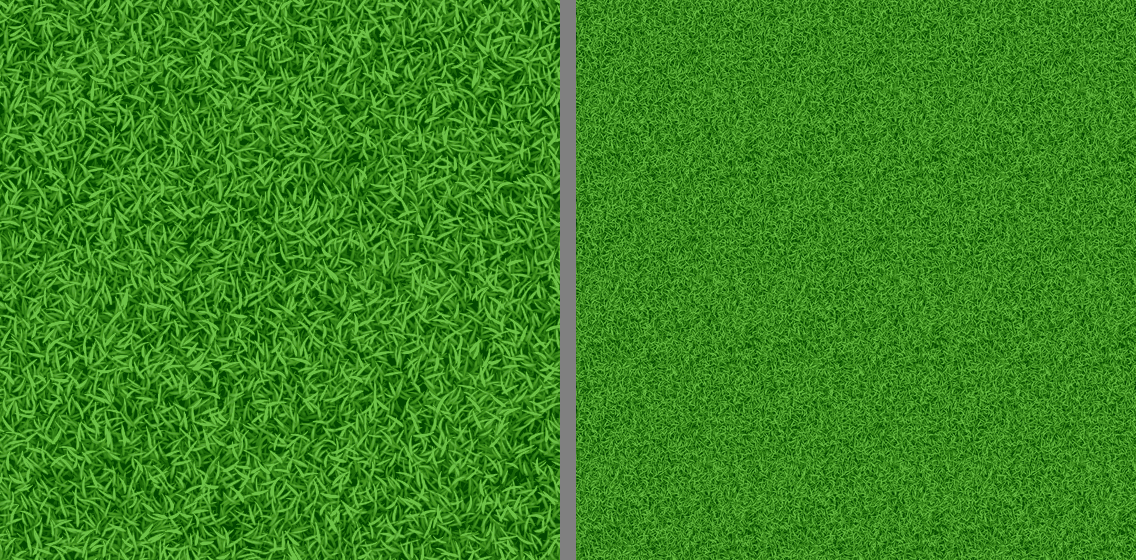
Left, the tile; right, the same tile 3 across and 3 down.
Write a Shadertoy shader that draws this texture.

```glsl
// A seamless lawn of short, curved, overlapping blades of grass.

const float CELLS = 32.0;   // grid cells per side, one blade per cell and layer
const int LAYERS = 17;

// Three random values in 0..1 from three whole numbers
vec3 hash3(vec3 key) {
    uvec3 v = uvec3(ivec3(key)) * 1664525u + 1013904223u;
    v.x += v.y * v.z; v.y += v.z * v.x; v.z += v.x * v.y;
    v ^= v >> 16u;
    v.x += v.y * v.z; v.y += v.z * v.x; v.z += v.x * v.y;
    return vec3(v >> 8u) / 16777216.0;
}

// Smooth noise in 0..1 that wraps after a whole number of periods
float clumpNoise(vec2 uv, float periods) {
    vec2 p = uv * periods;
    vec2 a = mod(floor(p), periods);
    vec2 b = mod(a + 1.0, periods);
    vec2 f = smoothstep(0.0, 1.0, fract(p));
    float low = mix(hash3(vec3(a, 300.0)).x, hash3(vec3(b.x, a.y, 300.0)).x, f.x);
    float high = mix(hash3(vec3(a.x, b.y, 300.0)).x, hash3(vec3(b, 300.0)).x, f.x);
    return mix(low, high, f.y);
}

// Greens from deep shade (0) to sunlit tips (1)
vec3 grassColor(float tone) {
    vec3 color = vec3(0.01, 0.28, 0.00);
    color = mix(color, vec3(0.11, 0.40, 0.03), smoothstep(0.04, 0.22, tone));
    color = mix(color, vec3(0.20, 0.51, 0.09), smoothstep(0.22, 0.48, tone));
    color = mix(color, vec3(0.29, 0.60, 0.13), smoothstep(0.48, 0.69, tone));
    color = mix(color, vec3(0.33, 0.63, 0.21), smoothstep(0.69, 0.80, tone));
    return mix(color, vec3(0.43, 0.76, 0.28), smoothstep(0.80, 0.97, tone));
}

// Lays one blade and its soft shadow over the tone below it
float addBlade(float tone, vec2 p, vec3 shape, vec3 look, float height, float soft) {
    float lean = (shape.x - 0.5) * 2.9;
    vec2 dir = vec2(sin(lean), cos(lean));
    float halfLength = mix(0.38, 0.64, shape.y);
    float halfWidth = mix(0.065, 0.115, look.x);

    // Position along the blade and across its bent spine
    float along = dot(p, dir) / halfLength;
    float t = clamp(along * 0.5 + 0.5, 0.0, 1.0);
    float bend = (shape.z - 0.5) * 0.26;
    float side = dot(p, vec2(dir.y, -dir.x)) - bend * (along * along - 0.33);

    // Tapered outline
    float width = halfWidth * sqrt(1.0 - t) * smoothstep(-0.2, 0.3, t);
    float dist = max(abs(side) - width, (abs(along) - 1.0) * halfLength);
    float cover = smoothstep(soft, -soft, dist);
    float shadow = 0.22 * smoothstep(0.2, 0.0, dist);

    // Higher blades and tips catch more light
    float bladeTone = mix(0.15, 0.92, pow(height, 1.5))
        + (look.y - 0.5) * 0.36
        + (t - 0.5) * 0.30
        + 0.06 * clamp(side / halfWidth, -1.0, 1.0);
    return mix(tone * (1.0 - shadow), bladeTone, cover);
}

void mainImage(out vec4 fragColor, in vec2 fragCoord) {
    vec2 uv = fragCoord / iResolution.xy;
    float soft = max(0.06, 0.6 * CELLS / iResolution.y);
    float tone = 0.08;

    // Stack the layers from the ground up
    for (int i = 0; i < LAYERS; i++) {
        float layer = float(i);
        float height = (layer + 0.5) / float(LAYERS);
        vec2 grid = uv * CELLS + hash3(vec3(layer, 91.0, 7.0)).xy;
        vec2 cell = floor(grid);

        // Blades of the neighbouring cells, with wrapped cell numbers
        for (int y = -1; y <= 1; y++) {
            for (int x = -1; x <= 1; x++) {
                vec2 corner = cell + vec2(x, y);
                vec2 id = mod(corner, CELLS);
                vec3 shape = hash3(vec3(id, layer));
                vec3 look = hash3(vec3(id, layer + 50.0));
                vec2 jitter = hash3(vec3(id, layer + 100.0)).xy;
                tone = addBlade(tone, grid - corner - jitter, shape, look, height, soft);
            }
        }
    }

    // Sunlight contrast, with slightly denser and thinner clumps
    tone = tone * 1.42 - 0.03 + 0.16 * (clumpNoise(uv, 24.0) - 0.5);
    fragColor = vec4(grassColor(tone), 1.0);
}
```
